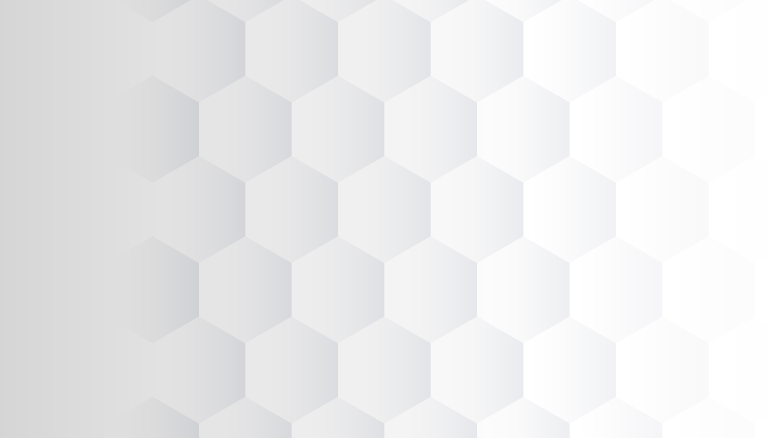
Reproduce this background procedurally as a Shadertoy shader.

```glsl
const float HEX_WIDTH = 0.2116;               // flat-to-flat, in canvas heights
const vec2  HEX_ORIGIN = vec2(0.8774, 0.5217); // centre of one cell
const float FIRST_CENTRE = 0.30;              // cells left of this stay plain
const float BASE_LEFT = 0.836;
const float BASE_SLOPE = 0.137;
const float SHADE_DEPTH = 0.079;
const float SHADE_CURVE = 1.7;
const vec2  SHADE_FADE = vec2(1.20, 1.80);    // shade vanishes across this span
const vec3  SHADE_TINT = vec3(1.04, 1.0, 0.82);
const int   AA = 3;

// Offset from the nearest centre of a pointy-top hexagon lattice
vec2 hexOffset(vec2 p) {
    vec2 period = HEX_WIDTH * vec2(1.0, sqrt(3.0));
    vec2 a = mod(p + 0.5 * period, period) - 0.5 * period;
    vec2 b = mod(p, period) - 0.5 * period;
    return dot(a, a) < dot(b, b) ? a : b;
}

vec3 surface(vec2 p) {
    // Grey to white backdrop
    float base = min(BASE_LEFT + BASE_SLOPE * p.x, 1.0);

    // Cool shade growing towards the right side of each cell
    vec2 offset = hexOffset(p - HEX_ORIGIN);
    float across = clamp(offset.x / HEX_WIDTH + 0.5, 0.0, 1.0);
    float fade = 1.0 - clamp((p.x - SHADE_FADE.x) / (SHADE_FADE.y - SHADE_FADE.x), 0.0, 1.0);
    float present = step(FIRST_CENTRE, p.x - offset.x);
    float shade = SHADE_DEPTH * pow(across, SHADE_CURVE) * fade * present;
    return vec3(base) - shade * SHADE_TINT;
}

void mainImage(out vec4 fragColor, in vec2 fragCoord) {
    // Average a small grid of points for smooth cell edges
    vec3 total = vec3(0.0);
    for (int j = 0; j < AA; j++) {
        for (int i = 0; i < AA; i++) {
            vec2 jitter = (vec2(i, j) + 0.5) / float(AA) - 0.5;
            total += surface((fragCoord + jitter) / iResolution.y);
        }
    }
    fragColor = vec4(total / float(AA * AA), 1.0);
}
```
